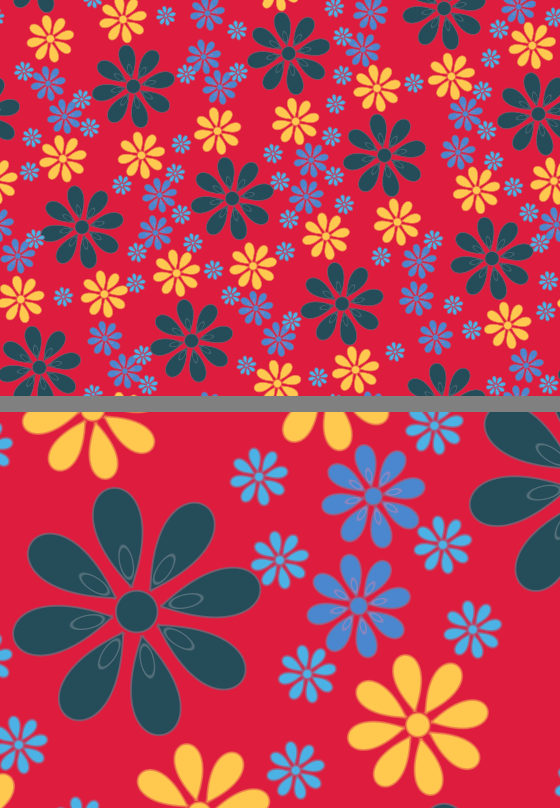
Top: the whole. Bottom: its middle third, enlarged.
Write a Shadertoy shader that draws this pattern.

```glsl
// Scattered eight-petalled flowers in four sizes on a red ground.
// Large flowers sit on a wrapping 11-point lattice; the smaller ones fill
// slots between them, loosened by a periodic warp, jitter and random gaps.

const float TAU = 6.2831853;
const float WIDTH = 1.41421;   // canvas width when its height is 1
const int CELLS = 11;
const int SLOTS = 13;

const int LARGE = 0, YELLOW = 1, BLUE = 2, SMALL = 3;

float hash(float n) {
    return fract(sin(n * 12.9898 + 4.1) * 43758.5453);
}

// Teardrop along +x from r = 0.2 to r = 1; approximate signed distance
float petal(vec2 p) {
    float t = max((p.x - 0.2) / 0.8, 0.0);
    float f = p.y * p.y - 0.244 * t * t * (1.0 - t);
    vec2 slope = vec2(-0.244 * (2.0 * t - 3.0 * t * t) / 0.8, 2.0 * p.y);
    return max(f / (length(slope) + 0.001), 0.2 - p.x);
}

float stroke(float d, float halfWidth, float px) {
    return clamp((halfWidth - abs(d)) / px + 0.5, 0.0, 1.0);
}

void drawFlower(inout vec3 col, vec2 p, int kind, float px) {
    float radius = kind == LARGE ? 0.106 : kind == YELLOW ? 0.060
                 : kind == BLUE ? 0.044 : 0.0245;
    p /= radius;
    float r = length(p);
    if (r > 1.12) return;

    vec3 fill = kind == LARGE ? vec3(0.14, 0.30, 0.35)
              : kind == YELLOW ? vec3(1.00, 0.79, 0.31)
              : kind == BLUE ? vec3(0.29, 0.53, 0.81) : vec3(0.30, 0.70, 0.90);
    vec3 edge = kind == LARGE ? vec3(0.48, 0.40, 0.47)
              : kind == YELLOW ? vec3(0.93, 0.51, 0.30) : vec3(0.62, 0.38, 0.52);

    // Fold all petals onto one
    float sector = TAU / 8.0;
    float a = mod(atan(p.y, p.x) - 0.21 + 0.5 * sector, sector) - 0.5 * sector;
    vec2 q = r * vec2(cos(a), sin(a));

    float d = min(petal(q), r - 0.165) * radius;
    col = mix(col, fill, clamp(0.5 - d / (1.3 * px), 0.0, 1.0));
    col = mix(col, edge, 0.75 * stroke(d, 0.0008, px));

    // Fine loop inside the base of each petal
    if (kind == LARGE || kind == BLUE) {
        float loop = (length((q - vec2(0.40, 0.0)) / vec2(0.13, 0.052)) - 1.0) * 0.06;
        vec3 loopColor = kind == LARGE ? vec3(0.42, 0.50, 0.54) : vec3(0.66, 0.52, 0.72);
        col = mix(col, loopColor, 0.7 * stroke(loop * radius, 0.0006, px));
    }
}

// Slot position within a lattice cell; zig flips the cell's arrangement
vec2 slotOffset(int slot, float zig) {
    if (slot == 0) return vec2(0.0);
    float side = slot % 2 == 0 ? -1.0 : 1.0;
    vec2 o = vec2(side * 0.0965, 0.167);
    if (slot < 3) o = side * vec2(-0.006 * zig, 0.155);
    else if (slot < 5) o = side * vec2(0.016 * zig, 0.0455);
    else if (slot < 7) o = side * zig * vec2(0.064, -0.012);
    else if (slot < 9) o = side * vec2(0.07, 0.09);
    else if (slot < 11) o = side * vec2(-0.07, 0.09);
    return o + vec2(0.1925, 0.0);
}

void mainImage(out vec4 fragColor, in vec2 fragCoord) {
    vec2 size = vec2(WIDTH, 1.0);
    vec2 uv = fragCoord / iResolution.xy * size;
    float px = 1.0 / iResolution.y;
    mat2 cellFrame = mat2(1.002, 0.236, -0.193, 0.954);

    vec3 col = vec3(0.87, 0.115, 0.245);
    for (int i = 0; i < CELLS; i++) {
        vec2 corner = size * fract(vec2(float(i), float(4 * i)) / float(CELLS) + 0.06);
        float zig = hash(float(i) + 300.0) < 0.5 ? -1.0 : 1.0;

        for (int s = 0; s < SLOTS; s++) {
            float id = float(i * SLOTS + s);
            float pick = hash(id);
            int kind = s == 0 ? LARGE : s < 3 ? YELLOW : s < 5 ? BLUE : SMALL;
            if (kind == SMALL && pick > 0.54) continue;
            if (kind == YELLOW && pick < 0.12) kind = BLUE;

            vec2 c = corner + cellFrame * slotOffset(s, zig);
            c += vec2(0.014 * sin(TAU * c.y + 1.0), 0.016 * sin(TAU * c.x / WIDTH + 2.0));
            vec2 jitter = vec2(hash(id + 500.0), hash(id + 700.0)) - 0.5;
            c += jitter * (kind == SMALL ? 0.010 : 0.005);

            // Nearest copy on the wrapping canvas
            vec2 p = uv - c;
            p -= size * floor(p / size + 0.5);
            drawFlower(col, p, kind, px);
        }
    }
    fragColor = vec4(col, 1.0);
}
```
